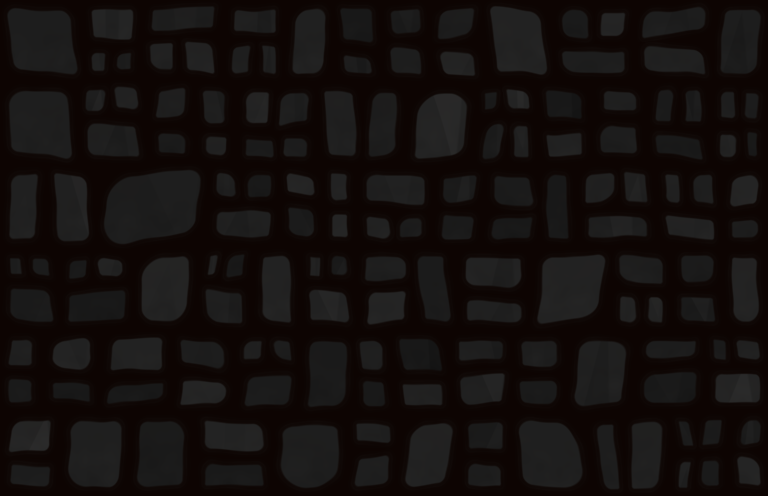
This pattern is drawn by a Shadertoy shader. Its source:

```glsl
// Dark wall of rough grey stones, irregularly subdivided, in brown-black mortar.
#define ROWS 6.0
#define BLOCKS 6.0
#define BLOCK_GAP 0.018
#define INNER_GAP 0.018
#define INSET 0.002
#define MIN_SIDE 0.07
#define WOBBLE 0.007
#define SOFTNESS 0.0022
#define MORTAR vec3(0.050, 0.016, 0.008)
#define RIM vec3(0.078, 0.060, 0.052)
#define STONE_DARK 0.094
#define STONE_LIGHT 0.143

float hash(vec2 p) {
    p = fract(p * vec2(123.34, 456.21) + 0.17);
    p += dot(p, p + 45.32);
    return fract(p.x * p.y);
}

vec2 gradientAt(vec2 cell) {
    float angle = 6.2832 * hash(cell);
    return vec2(cos(angle), sin(angle));
}

// Gradient noise, roughly -0.7 to 0.7
float noise(vec2 p) {
    vec2 i = floor(p), f = p - i;
    vec2 u = f * f * f * (f * (f * 6.0 - 15.0) + 10.0);
    vec2 e = vec2(1.0, 0.0);
    float low = mix(dot(gradientAt(i), f), dot(gradientAt(i + e), f - e), u.x);
    float high = mix(dot(gradientAt(i + e.yx), f - e.yx), dot(gradientAt(i + 1.0), f - 1.0), u.x);
    return mix(low, high, u.y);
}

vec2 noise2(vec2 p) {
    return vec2(noise(p), noise(p + vec2(37.4, 71.8)));
}

// Jittered block boundary; the outer two stay on the canvas border
float blockEdge(float i, float row) {
    float inner = step(0.5, i) * step(i, BLOCKS - 0.5);
    return i + inner * 0.5 * (hash(vec2(i, row) + 3.7) - 0.5);
}

float roundedBox(vec2 p, vec2 halfSize, float radius) {
    vec2 q = abs(p) - halfSize + radius;
    return length(max(q, 0.0)) + min(max(q.x, q.y), 0.0) - radius;
}

// Finds the stone rectangle around p and returns its seed
float findStone(vec2 p, float width, out vec2 lo, out vec2 hi) {
    float blockWidth = width / BLOCKS;
    float row = clamp(floor(p.y * ROWS), 0.0, ROWS - 1.0);
    float u = p.x / blockWidth;
    float i = floor(u + 0.5);
    i = clamp(u < blockEdge(i, row) ? i - 1.0 : i, 0.0, BLOCKS - 1.0);
    lo = vec2(blockEdge(i, row) * blockWidth, row / ROWS) + BLOCK_GAP;
    hi = vec2(blockEdge(i + 1.0, row) * blockWidth, (row + 1.0) / ROWS) - BLOCK_GAP;
    float seed = hash(vec2(i, row) + 0.37);

    float gap = INNER_GAP;
    for (int k = 0; k < 4; k++) {
        vec2 size = hi - lo;
        float chance = 1.05 - 0.34 * float(k);
        if (max(size.x, size.y) < MIN_SIDE || hash(vec2(seed, 1.3)) > chance) break;
        int axis = size.x > size.y * mix(0.75, 1.15, hash(vec2(seed, 2.6))) ? 0 : 1;
        float cut = mix(lo[axis], hi[axis], mix(0.38, 0.62, hash(vec2(seed, 3.9))));
        bool first = p[axis] < cut;
        if (first) hi[axis] = cut - gap;
        else lo[axis] = cut + gap;
        seed = hash(vec2(seed, first ? 5.1 : 6.7));
        gap *= 0.78;
    }
    return seed;
}

// Grey of a stone: own tone, cloudy patches, angular wedge
float stoneTone(vec2 p, vec2 q, vec2 halfSize, float seed) {
    float tone = mix(STONE_DARK, STONE_LIGHT, hash(vec2(seed, 11.2)));
    float cloud = noise(p * vec2(16.0, 20.0) + seed * 50.0) + 0.5 * noise(p * 42.0);
    tone += 0.016 * cloud * smoothstep(1.0, -0.8, q.y / halfSize.y);

    float lean = mix(-0.6, 0.6, hash(vec2(seed, 12.5)));
    float start = halfSize.x * mix(-0.5, 0.6, hash(vec2(seed, 13.8)));
    float left = q.x - start - lean * q.y;
    float right = start + halfSize.x * 0.7 - q.x - lean * 0.3 * q.y;
    float wedge = smoothstep(-0.002, 0.002, left) * smoothstep(-0.002, 0.004, right);
    float strength = mix(-0.016, 0.022, hash(vec2(seed, 15.1)));
    return tone + strength * wedge * step(0.45, hash(vec2(seed, 16.4)));
}

void mainImage(out vec4 fragColor, in vec2 fragCoord) {
    vec2 uv = fragCoord / iResolution.y;
    float width = iResolution.x / iResolution.y;

    // Gentle bend of the whole wall
    vec2 p = uv + 0.012 * noise2(uv * 3.3 + 8.0);
    vec2 lo, hi;
    float seed = findStone(p, width, lo, hi);

    // Hand-cut outline: skew, wobble and uneven corner radii
    vec2 halfSize = max(0.5 * (hi - lo) - INSET, 0.004);
    vec2 q = p - 0.5 * (lo + hi);
    float skew = 0.22 * (hash(vec2(seed, 7.3)) - 0.5);
    vec2 shaped = q + skew * q.yx + WOBBLE * noise2(p * 15.0 + seed * 90.0);
    float roundness = hash(vec2(seed, 8.4) + step(0.0, shaped) * vec2(0.31, 0.57));
    float radius = min(halfSize.x, halfSize.y) * mix(0.2, 0.95, roundness * roundness);
    float d = roundedBox(shaped, halfSize, radius);

    // Mortar with a worn rim and a faint brushed line
    float outside = max(d, 0.0);
    float brush = 0.75 + 0.6 * noise(p * 23.0);
    float line = exp(-pow((outside - 0.007) / 0.0018, 2.0));
    float rim = clamp(brush * (0.8 * exp(-outside / 0.005) + 0.25 * line), 0.0, 1.0);
    vec3 mortar = mix(MORTAR, RIM, rim);

    vec3 stone = vec3(stoneTone(p, q, halfSize, seed)) * vec3(1.0, 0.995, 0.99);
    float soft = max(SOFTNESS, 0.8 / iResolution.y);
    fragColor = vec4(mix(mortar, stone, smoothstep(soft, -soft, d)), 1.0);
}
```
